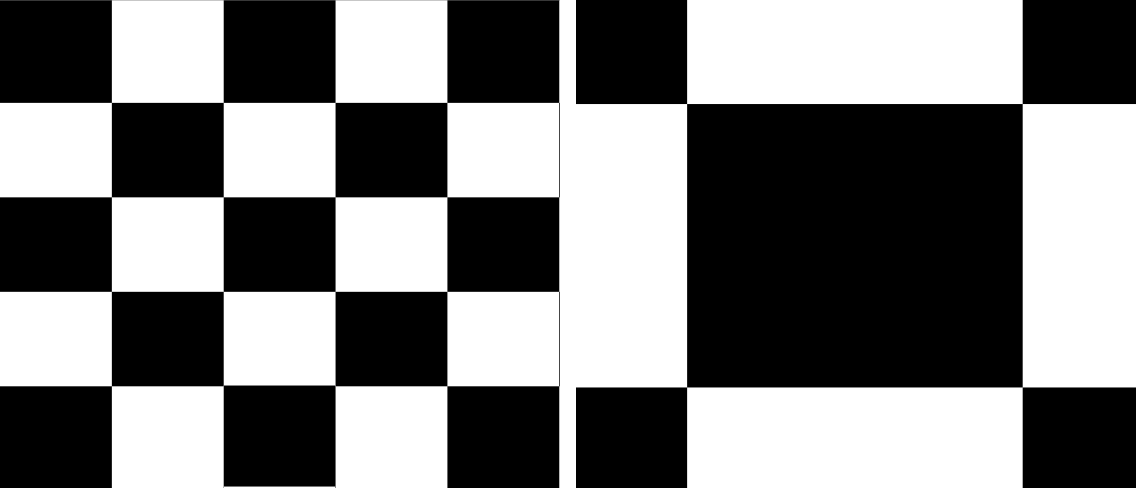
Left: the whole. Right: its middle third, enlarged.
This pattern is drawn by a Shadertoy shader. Its source:

```glsl
// Black and white checkerboard of five columns by five rows, outer rows taller.
// Each axis gives a smooth sign that flips at every cell edge; the product of
// the signs picks the colour. Slight misfits show at the rim and lowest cell.

// Signed distance to the nearest cell edge, in cells: positive in even cells.
float cellWave(float t) {
    return 0.5 - abs(mod(t + 0.5, 2.0) - 1.0);
}

// Turns a signed distance into a sign, blended across one pixel.
float softSign(float dist, float pixel) {
    return clamp(2.0 * dist / pixel, -1.0, 1.0);
}

void mainImage(out vec4 fragColor, in vec2 fragCoord) {
    vec2 uv = fragCoord / iResolution.xy;
    vec2 pixel = 1.0 / iResolution.xy;
    vec2 cell = vec2(0.19974, 0.1936);

    // Columns are a little narrow, so a sliver of a sixth shows at the right
    float column = uv.x / cell.x;
    float columnSign = softSign(cellWave(column) * cell.x, pixel.x);

    // The lowest cell of the middle column sits slightly high
    bool raised = floor(column) == 2.0 && uv.y < 0.3;
    float firstEdge = raised ? 0.21 : 0.2084;

    // Clamping stretches the outer rows to the canvas border
    float row = clamp((uv.y - firstEdge) / cell.y, -0.5, 3.5);
    float rowSign = softSign(cellWave(row) * cell.y, pixel.y);

    // Faint hairline along the top, and the gap below the raised cell
    rowSign *= softSign(0.99955 - uv.y, pixel.y);
    if (raised) rowSign *= softSign(uv.y - 0.003, pixel.y);

    fragColor = vec4(vec3(0.5 + 0.5 * columnSign * rowSign), 1.0);
}
```
